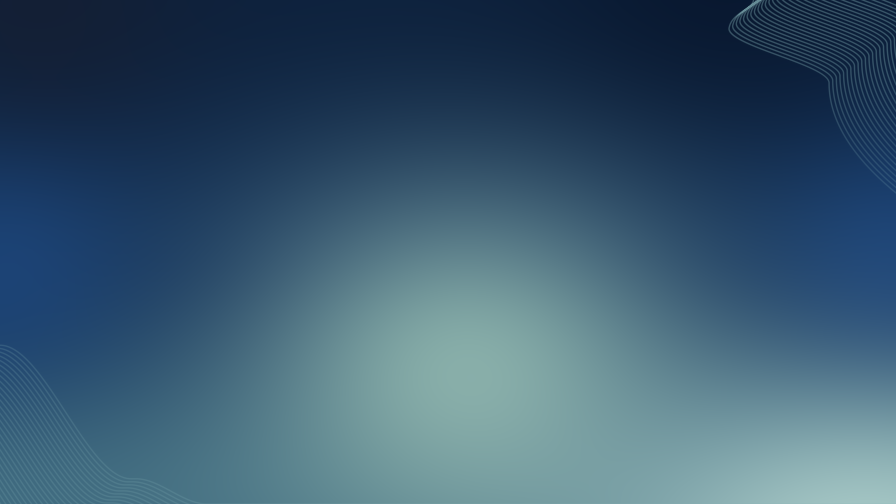
Write a Shadertoy shader that draws this background.

```glsl
// Soft teal glow on a night-blue gradient, with fans of fine wavy lines in two corners.

// Gradient colours
const vec3 NIGHT = vec3(0.05, 0.13, 0.24);
const vec3 DEEP = vec3(0.08, 0.20, 0.35);
const vec3 TEAL = vec3(0.25, 0.42, 0.50);
const vec3 BLUE = vec3(0.11, 0.27, 0.48);
const vec3 INK = vec3(0.025, 0.08, 0.17);
const vec3 DUSK = vec3(0.08, 0.12, 0.20);
const vec3 MIST = vec3(0.53, 0.68, 0.66);
const vec3 PALE = vec3(0.66, 0.79, 0.78);

// Line fans
const vec3 LINE_COLOR = vec3(0.52, 0.70, 0.72);
const float LINE_COUNT = 26.0;
const float LINE_WIDTH = 0.0008;
const vec2 TOP_SHIFT = vec2(0.18, 0.12);
const vec2 LOW_SHIFT = vec2(0.15, 0.15);
const float TOP_ALPHA = 0.38;
const float LOW_ALPHA = 0.20;

// Elliptical Gaussian falloff
float glow(vec2 p, vec2 center, vec2 radius) {
    vec2 q = (p - center) / radius;
    return exp(-dot(q, q));
}

// Horizontal position of the outer top-right line at a depth below the top
float topEdge(float depth) {
    float tail = max(depth - 0.165, 0.0);
    return 1.445 + 0.2 * smoothstep(0.055, 0.165, depth)
        + 0.05 * exp(-depth * depth / 0.0009) + 2.8 * tail * tail;
}

// Height of the outer bottom-left line
float lowEdge(float x) {
    return 0.315 - 0.265 * smoothstep(0.0, 0.26, x) - 0.05 * smoothstep(0.27, 0.41, x);
}

// Coverage of a line from its axial offset and the slope of its curve
float stroke(float offset, float slope, float pixel) {
    float dist = abs(offset) / sqrt(1.0 + slope * slope);
    return 1.0 - smoothstep(0.0, LINE_WIDTH + pixel, dist);
}

// Coverage of both fans: x is top right, y is bottom left
vec2 lineFans(vec2 p, float pixel) {
    const float STEP = 0.002;
    vec2 cover = vec2(0.0);
    for (float i = 0.0; i < LINE_COUNT; i++) {
        float k = i / (LINE_COUNT - 1.0);
        float depth = 1.0 - p.y + k * TOP_SHIFT.y;
        float topX = topEdge(depth);
        float topSlope = (topEdge(depth + STEP) - topX) / STEP;
        cover.x += stroke(p.x - topX - k * TOP_SHIFT.x, topSlope, pixel);

        float along = p.x + k * LOW_SHIFT.x;
        float lowY = lowEdge(along);
        float lowSlope = (lowEdge(along + STEP) - lowY) / STEP;
        cover.y += stroke(p.y - lowY + k * LOW_SHIFT.y, lowSlope, pixel);
    }
    return cover;
}

vec3 background(vec2 p, float right) {
    // Vertical gradient
    vec3 color = mix(NIGHT, DEEP, smoothstep(1.0, 0.45, p.y));
    color = mix(color, TEAL, smoothstep(0.5, 0.0, p.y));

    // Blue sides and dark upper patches
    vec2 sideRadius = vec2(0.25, 0.24);
    color = mix(color, BLUE, 0.85 * glow(p, vec2(0.0, 0.48), sideRadius));
    color = mix(color, BLUE, 0.85 * glow(p, vec2(right, 0.5), sideRadius));
    color = mix(color, INK, 0.75 * glow(p, vec2(0.8 * right, 1.02), vec2(0.36, 0.28)));
    color = mix(color, DUSK, 0.8 * glow(p, vec2(0.08, 0.98), vec2(0.3, 0.25)));

    // Central and corner light
    color = mix(color, MIST, glow(p, vec2(0.52 * right, 0.26), vec2(0.43, 0.36)));
    return mix(color, PALE, glow(p, vec2(0.97 * right, -0.08), vec2(0.55, 0.315)));
}

void mainImage(out vec4 fragColor, in vec2 fragCoord) {
    vec2 p = fragCoord / iResolution.y;
    float right = iResolution.x / iResolution.y;
    vec3 color = background(p, right);

    // Keep the top fan anchored to the right edge
    vec2 fanPoint = p;
    if (p.y > 0.5) fanPoint.x += 16.0 / 9.0 - right;
    vec2 cover = lineFans(fanPoint, 1.0 / iResolution.y);
    float topFade = mix(0.5, 1.0, smoothstep(0.65, 0.95, p.y)) * step(0.5, p.y);
    float lowFade = 1.0 - step(0.5, p.y);
    float alpha = cover.x * TOP_ALPHA * topFade + cover.y * LOW_ALPHA * lowFade;
    color = mix(color, LINE_COLOR, min(alpha, 0.75));

    fragColor = vec4(color, 1.0);
}
```
